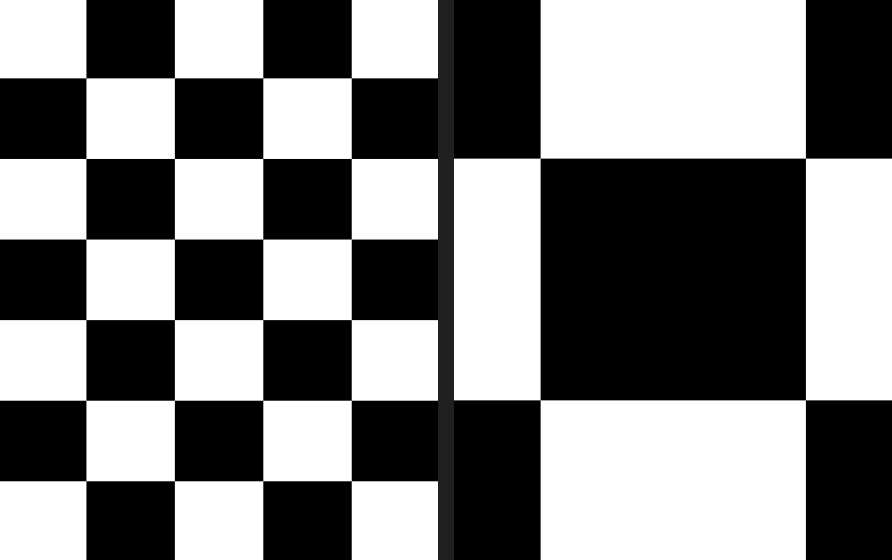
Left: the whole. Right: its middle third, enlarged.
A Shadertoy shader for this pattern:

```glsl
// Black and white checkerboard, five columns by seven rows, with a dark cell
// in the middle and the outermost cells slightly cropped by the canvas.
// The sign product of two triangle waves, one per axis, picks each cell's colour.

#define CELL_SIZE vec2(0.2019, 0.1439)    // cell size as a share of the canvas
#define BOARD_CENTER vec2(0.5002, 0.5003) // middle of the central dark cell
#define EDGE_PIXELS 1.0                   // width of the smoothed edge
#define DARK vec3(0.0)
#define LIGHT vec3(1.0)

// Triangle wave of period 2: distance in cells to the nearest cell edge,
// positive in even cells and negative in odd ones.
vec2 signedEdgeDistance(vec2 cellPos) {
    return 0.5 - abs(mod(cellPos + 1.0, 2.0) - 1.0);
}

// Coverage of the dark cells, box-filtered along both axes.
float checkerCoverage(vec2 uv) {
    vec2 cellPos = (uv - BOARD_CENTER) / CELL_SIZE;
    vec2 pixelDistance = signedEdgeDistance(cellPos) * CELL_SIZE * iResolution.xy;
    vec2 side = clamp(2.0 * pixelDistance / EDGE_PIXELS, -1.0, 1.0);
    return 0.5 + 0.5 * side.x * side.y;
}

void mainImage(out vec4 fragColor, in vec2 fragCoord) {
    vec2 uv = fragCoord / iResolution.xy;
    fragColor = vec4(mix(LIGHT, DARK, checkerCoverage(uv)), 1.0);
}
```
